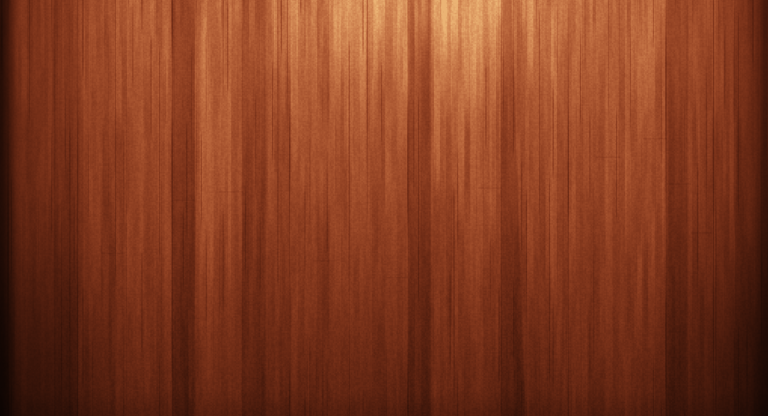
Write a WebGL 1 fragment shader that draws this texture.

```glsl
precision highp float;
uniform vec2 u_resolution;

float hash(vec2 p) {
  vec3 q = fract(vec3(p.xyx) * 0.1031);
  q += dot(q, q.yzx + 33.33);
  return fract((q.x + q.y) * q.z);
}

float noise(vec2 p) {
  vec2 i = floor(p);
  vec2 f = fract(p);
  f = f * f * (3.0 - 2.0 * f);
  return mix(mix(hash(i), hash(i + vec2(1.0, 0.0)), f.x),
             mix(hash(i + vec2(0.0, 1.0)), hash(i + 1.0), f.x), f.y);
}

// Tone along one upright strip, with its own vertical phase
float strip(float id, float y) {
  float t = y + 7.0 * hash(vec2(id, 3.0));
  float i = floor(t);
  float drift = mix(hash(vec2(id, i)), hash(vec2(id, i + 1.0)), smoothstep(0.25, 0.75, fract(t)));
  return 0.65 * drift + 0.35 * hash(vec2(id, 71.0)) - 0.5;
}

// Neighbouring strips joined by a narrow soft edge
float streaks(float x, float y, float edge) {
  float id = floor(x);
  return mix(strip(id, y), strip(id + 1.0, y), smoothstep(1.0 - edge, 1.0, fract(x)));
}

// Sparse thin dark fibres, broken along their length
float fibres(float x, float y) {
  float id = floor(x);
  float center = 0.3 + 0.4 * hash(vec2(id, 11.0));
  float line = 1.0 - smoothstep(0.06, 0.24, abs(fract(x) - center));
  return line * smoothstep(0.12, 0.3, strip(id, y));
}

float band(float x, float left, float right) {
  return smoothstep(left - 0.001, left + 0.001, x) * (1.0 - smoothstep(right - 0.002, right + 0.002, x));
}

float seam(float x, float center) {
  return 1.0 - smoothstep(0.0004, 0.0016, abs(x - center));
}

void main() {
  vec2 uv = gl_FragCoord.xy / u_resolution;
  float x = uv.x;
  float y = uv.y;

  // Vertical falloff and the warm light at the top
  float tone = mix(0.34, 0.57, smoothstep(-0.15, 0.62, y)) + 0.10 * smoothstep(0.45, 1.0, y);
  vec2 lamp = (uv - vec2(0.55, 1.05)) / vec2(0.2, 0.2);
  tone += 0.16 * exp(-dot(lamp, lamp));
  vec2 halo = (uv - vec2(0.57, 0.85)) / vec2(0.3, 0.4);
  tone += 0.055 * exp(-dot(halo, halo));

  // Dark and light boards
  float shade = 0.13 * band(x, 0.070, 0.101)
              + 0.20 * band(x, 0.224, 0.254)
              + 0.13 * band(x, 0.315, 0.346)
              + 0.15 * band(x, 0.531, 0.561)
              + 0.17 * band(x, 0.652, mix(0.684, 0.666, y))
              + 0.15 * band(x, 0.867, 0.896)
              + 0.12 * band(x, 0.957, 1.01);
  shade -= 0.06 * band(x, 0.254, 0.315) + 0.04 * band(x, 0.561, 0.652);
  tone *= 1.0 - shade * mix(1.15, 0.75, y);

  // Streaks from broad to fine, widths varied by a slow warp
  float grainX = x + 0.004 * noise(vec2(x * 45.0, 2.0));
  tone *= 1.0 + 0.05 * streaks(grainX * 65.0, y * 1.6, 0.12)
              + 0.18 * streaks(grainX * 125.0 + 200.0, y * 4.0, 0.2)
              + 0.13 * streaks(grainX * 210.0 + 500.0, y * 6.0, 0.4);
  tone *= 1.0 - 0.13 * fibres(x * 170.0 + 900.0, y * 4.0);

  // Fine pores
  tone += 0.03 * (noise(vec2(x * 400.0, y * 40.0)) - 0.5);
  tone += 0.05 * (noise(uv * vec2(509.0, 277.0)) - 0.5);

  // Board seams and faint cross joints
  float lines = seam(x, 0.0105) + seam(x, 0.101) + seam(x, 0.224) + seam(x, 0.377)
              + seam(x, 0.531) + seam(x, 0.740) + seam(x, 0.867) + seam(x, 0.929);
  tone *= 1.0 - 0.2 * lines * smoothstep(0.1, 0.8, noise(vec2(x * 60.0, y * 5.0)));
  float board = floor((x - 0.0089) / 0.0307);
  float jointY = 0.2 + 0.5 * hash(vec2(board, 19.0));
  float joint = 1.0 - smoothstep(0.001, 0.003, abs(y - jointY));
  tone *= 1.0 - 0.05 * joint * step(0.8, hash(vec2(board, 43.0)));

  // Side and bottom vignette
  tone *= mix(0.25, 0.72, smoothstep(0.0, 0.03, x)) + 0.28 * smoothstep(0.01, 0.19, x);
  tone *= mix(0.45, 0.78, smoothstep(0.0, 0.03, 1.0 - x)) + 0.22 * smoothstep(0.01, 0.17, 1.0 - x);
  tone *= 0.88 + 0.12 * smoothstep(0.0, 0.07, y);
  float corner = smoothstep(0.3, 0.52, abs(x - 0.5)) * (1.0 - smoothstep(0.0, 0.6, y));
  tone *= 1.0 - 0.35 * corner;

  // Deep mahogany through amber
  tone = clamp(tone, 0.0, 0.92);
  float warmth = tone * tone * tone;
  gl_FragColor = vec4(tone, tone * (0.35 + 0.53 * warmth), tone * (0.16 + 0.43 * warmth), 1.0);
}
```
